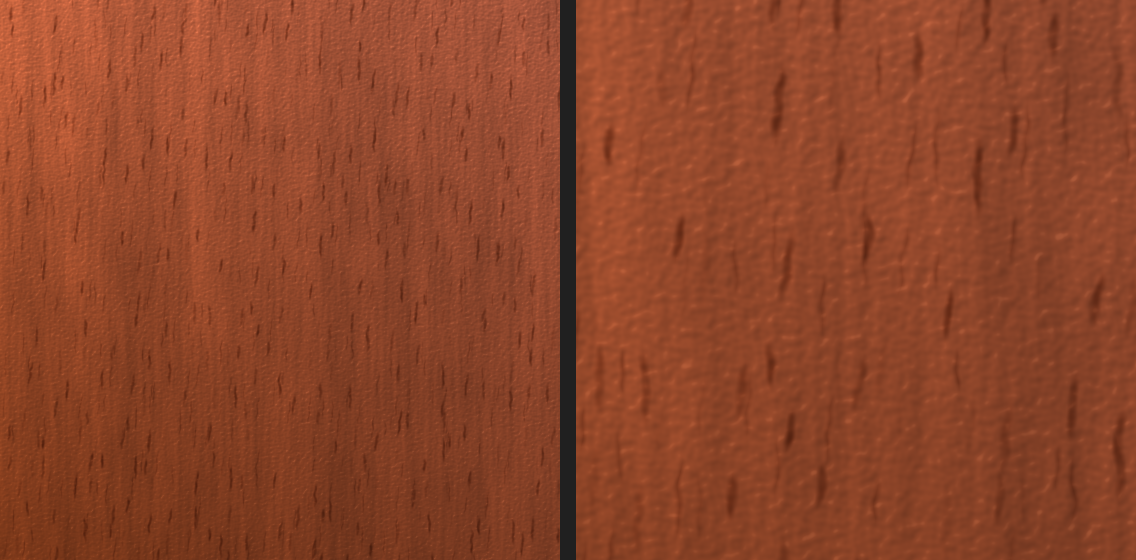
Left, the full canvas; right, a detail of the centre.
This texture is drawn by a Shadertoy shader. Its source:

```glsl
// Reddish brown beech veneer: a soft light falloff over vertical bands,
// a fine embossed surface made of gradient noise, and scattered dark,
// slightly leaning pore flecks placed in jittered columns.

vec2 hash2(vec2 p) {
    vec3 q = fract(p.xyx * vec3(0.1031, 0.1030, 0.0973));
    q += dot(q, q.yzx + 33.33);
    return fract((q.xx + q.yz) * q.zy);
}

float cornerSlope(vec2 cell, vec2 offset) {
    float angle = 6.2832 * hash2(cell + 71.0).x;
    return dot(vec2(cos(angle), sin(angle)), offset);
}

float gradientNoise(vec2 p) {
    vec2 i = floor(p), f = fract(p);
    vec2 u = f * f * f * (f * (f * 6.0 - 15.0) + 10.0);
    vec2 e = vec2(1.0, 0.0);
    float low = mix(cornerSlope(i, f), cornerSlope(i + e, f - e), u.x);
    float high = mix(cornerSlope(i + e.yx, f - e.yx), cornerSlope(i + 1.0, f - 1.0), u.x);
    return mix(low, high, u.y);
}

// Fine bumps in two octaves, turned a little off the axes
float surfaceHeight(vec2 p) {
    p += 0.25 * vec2(p.y, -p.x);
    return gradientNoise(p * vec2(115.0, 140.0))
         + 0.6 * gradientNoise(p * vec2(210.0, 240.0) + 17.0);
}

// Soft, leaning pores; each column of cells is shifted by its own amount
float poreFlecks(vec2 p, vec2 cellSize, float halfWidth, float seed) {
    float mask = 0.0;
    p.x += 0.003 * gradientNoise(p * vec2(45.0, 75.0) + seed);
    for (int i = -1; i <= 1; i++) {
        float column = floor(p.x / cellSize.x) + float(i);
        float shift = hash2(vec2(column, seed)).x;
        float row = floor(p.y / cellSize.y + shift);
        for (int j = -1; j <= 1; j++) {
            vec2 cell = vec2(column, row + float(j));
            vec2 place = hash2(cell + seed);
            vec2 trait = hash2(cell + seed + 37.0);
            vec2 d = p - (cell + place - vec2(0.0, shift)) * cellSize;
            d.x -= d.y * mix(-0.02, 0.16, trait.x);
            float along = d.y / mix(0.015, 0.031, trait.y);
            float width = halfWidth * (1.0 - 0.6 * along * along);
            float fleck = 1.0 - smoothstep(-0.0020, 0.0020, abs(d.x) - width);
            fleck *= 1.0 - smoothstep(0.4, 1.0, abs(along));
            float strength = smoothstep(0.05, 0.85, hash2(cell + seed + 91.0).x);
            mask = max(mask, fleck * strength);
        }
    }
    return mask * (0.9 + 0.6 * gradientNoise(p * vec2(150.0, 90.0) + seed));
}

void mainImage(out vec4 fragColor, in vec2 fragCoord) {
    vec2 uv = fragCoord / iResolution.xy;
    vec2 p = fragCoord / iResolution.y;

    // Light falls from the upper left; the right side is duller and pinker
    vec3 bottomColor = mix(vec3(0.468, 0.212, 0.096), vec3(0.488, 0.234, 0.138), uv.x);
    vec3 topColor = mix(vec3(0.730, 0.366, 0.230), vec3(0.655, 0.337, 0.237), uv.x);
    vec3 wood = mix(bottomColor, topColor, pow(uv.y, 1.15));
    wood *= 1.0 + 0.07 * smoothstep(0.3, 0.0, uv.x) * uv.y;
    wood *= 1.0 - 0.05 * exp(-20.0 * (uv.x - 0.66) * (uv.x - 0.66));

    // Vertical bands from broad to hair-thin
    float bands = 0.110 * gradientNoise(vec2(p.x * 9.0, p.y * 0.7) + 3.3)
                + 0.110 * gradientNoise(vec2(p.x * 34.0, p.y * 1.6) + 8.6)
                + 0.100 * gradientNoise(vec2(p.x * 125.0, p.y * 8.0) + 5.4);
    float mottle = 0.06 * gradientNoise(p * vec2(16.0, 9.0) + 21.7);
    wood *= 1.0 + bands + mottle;

    // Embossed surface, crisper where the light is strong
    vec2 lightStep = vec2(-0.0010, 0.0012);
    float emboss = surfaceHeight(p - lightStep) - surfaceHeight(p + lightStep);
    wood *= 1.0 + emboss * mix(0.085, 0.135, uv.y);
    wood += vec3(0.05, 0.04, 0.03) * smoothstep(0.35, 1.0, emboss);

    // Bold pores, then a fainter and thinner set
    float bold = poreFlecks(p, vec2(0.036, 0.064), 0.0023, 11.0);
    float faint = poreFlecks(p, vec2(0.027, 0.062), 0.0012, 53.0);
    wood *= mix(vec3(1.0), vec3(0.72, 0.63, 0.55), bold);
    wood *= mix(vec3(1.0), vec3(0.82, 0.76, 0.71), faint);

    fragColor = vec4(clamp(wood, 0.0, 1.0), 1.0);
}
```
